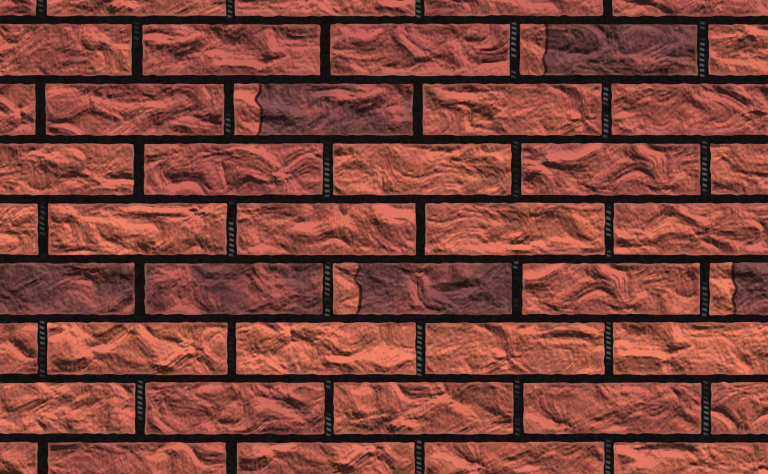
Write a Shadertoy shader that draws this texture.

```glsl
// Running-bond wall of rough split-face red bricks with dark, recessed joints.

const float ROWS = 7.933;                       // courses per canvas height
const float PITCH = 3.158;                      // brick spacing, in course heights
const vec2 HALF_BRICK = vec2(1.5, 0.433);
const vec2 LIGHT = vec2(0.35, 0.94);

const vec3 ORANGE = vec3(0.67, 0.355, 0.275);
const vec3 CRIMSON = vec3(0.555, 0.275, 0.25);
const vec3 BURNT = vec3(0.36, 0.215, 0.21);
const vec3 DUST = vec3(0.69, 0.47, 0.42);
const vec3 JOINT = vec3(0.075, 0.062, 0.058);
const vec3 MORTAR = vec3(0.40, 0.39, 0.40);

float hash(vec2 p) {
    vec3 q = fract(p.xyx * 0.1031);
    q += dot(q, q.yzx + 33.33);
    return fract((q.x + q.y) * q.z);
}

float noise(vec2 p) {
    vec2 i = floor(p), f = fract(p);
    f = f * f * (3.0 - 2.0 * f);
    return mix(mix(hash(i), hash(i + vec2(1, 0)), f.x),
               mix(hash(i + vec2(0, 1)), hash(i + vec2(1, 1)), f.x), f.y);
}

float fbm(vec2 p) {
    float sum = 0.0, amp = 0.5;
    for (int i = 0; i < 5; i++) {
        sum += amp * noise(p);
        p = mat2(1.6, 1.2, -1.2, 1.6) * p + 7.3;
        amp *= 0.5;
    }
    return sum;
}

// Split stone: warped lumps, broken by sharp creases
float relief(vec2 p) {
    vec2 w = p * vec2(1.5, 2.1);
    w += 0.9 * vec2(noise(w * 1.3 + 3.1), noise(w * 1.3 + 19.7));
    float crease = abs(2.0 * noise(w * 1.2 + 11.0) - 1.0);
    return fbm(w * 1.3) + 0.3 * crease + 0.05 * noise(p * 27.0);
}

float roundBox(vec2 p, vec2 halfSize, float radius) {
    vec2 d = abs(p) - halfSize + radius;
    return length(max(d, 0.0)) + min(max(d.x, d.y), 0.0) - radius;
}

// Base colour: warmer in the middle courses, some bricks burnt or partly spalled
vec3 brickColor(vec2 q, vec2 id, vec2 grainPos) {
    float course = (id.y - 2.8) / 2.2;
    float warmth = 0.75 * hash(id + 4.7) + 0.55 * exp(-course * course) - 0.1;
    float patches = fbm(grainPos * 1.4 + 31.0);
    vec3 col = mix(CRIMSON, ORANGE, clamp(warmth + 0.9 * (patches - 0.48), 0.0, 1.0));

    float burnt = step(0.84, hash(id + 23.1));
    float edge = -1.15 + 0.12 * noise(vec2(q.y * 6.0, id.x));
    float spalled = step(0.5, hash(id + 61.3));
    float cover = mix(1.0, smoothstep(-0.02, 0.02, q.x - edge), spalled);
    vec3 soot = mix(BURNT, CRIMSON, smoothstep(0.4, 0.75, patches));
    col = mix(col, soot, burnt * cover);
    float crack = spalled * burnt * (1.0 - smoothstep(0.01, 0.04, abs(q.x - edge)));
    return col * (1.0 - 0.6 * crack);
}

// Lit face with dusty specks and thin bright arrises
vec3 brickFace(vec2 q, vec2 id, float inset) {
    vec2 grainPos = q + 9.0 * vec2(hash(id), hash(id + 8.2)) + 20.0;
    vec2 e = 0.022 * LIGHT;
    float slope = relief(grainPos - e) - relief(grainPos + e);
    float margin = smoothstep(0.0, 0.09, inset);
    float shade = 1.0 + mix(2.0, 5.2, margin) * slope;
    shade += 0.14 * (noise(grainPos * 22.0) - 0.5);

    vec3 col = brickColor(q, id, grainPos) * clamp(shade, 0.35, 1.42);
    float dusty = smoothstep(0.62, 0.9, noise(grainPos * 15.0));
    col = mix(col, DUST, 0.22 * dusty);
    float arris = smoothstep(0.0, 0.015, inset) * (1.0 - smoothstep(0.02, 0.06, inset));
    float worn = smoothstep(0.3, 0.7, noise(grainPos * 5.0));
    return mix(col, DUST, 0.38 * arris * worn);
}

// Dark recess with ribbed mortar squeezed into the upright joints
vec3 jointColor(float across, float y, vec2 id, vec2 p) {
    vec3 col = JOINT * (0.7 + 0.6 * noise(p * 24.0));
    float bend = 0.018 * (noise(vec2(y * 6.0, id.x + 5.0 * id.y)) - 0.5);
    float x = across + 0.012 + bend;
    float strand = 1.0 - smoothstep(0.02, 0.058, abs(x));
    float ribs = 0.5 + 0.5 * sin(70.0 * y + 20.0 * x + 3.0 * noise(p * 5.0));
    float present = smoothstep(0.2, 0.6, hash(id + 41.0));
    present *= smoothstep(0.2, 0.6, noise(vec2(y * 4.0, id.x * 3.0 + id.y * 7.0)));
    present *= 1.0 - smoothstep(0.42, 0.5, abs(y));
    return mix(col, MORTAR, 0.85 * strand * ribs * present);
}

void mainImage(out vec4 fragColor, in vec2 fragCoord) {
    vec2 p = fragCoord / iResolution.y * ROWS;
    float pixel = ROWS / iResolution.y;

    // Course and brick cell; odd courses shift by about half a brick
    float row = floor(p.y + 0.4);
    float x = p.x - mix(0.683, 2.317, mod(row, 2.0)) - 0.08 * (hash(vec2(row, 2.0)) - 0.5);
    vec2 id = vec2(floor(x / PITCH), row);
    vec2 q = vec2(x - (id.x + 0.5) * PITCH, p.y + 0.4 - row - 0.5);
    float jointIndex = floor(x / PITCH + 0.5);

    // Slightly uneven sizes and chipped outlines
    vec2 size = HALF_BRICK + vec2(0.025, 0.012) * (hash(id + 13.0) - 0.5);
    float dist = roundBox(q, size, 0.025) + 0.022 * (noise(p * 9.0) - 0.5);

    vec3 col = jointColor(x - jointIndex * PITCH, q.y, vec2(jointIndex, row), p);
    float coverage = 1.0 - smoothstep(-0.7 * pixel, 0.7 * pixel, dist);
    col = mix(col, brickFace(q, id, -dist), coverage);
    fragColor = vec4(col, 1.0);
}
```
